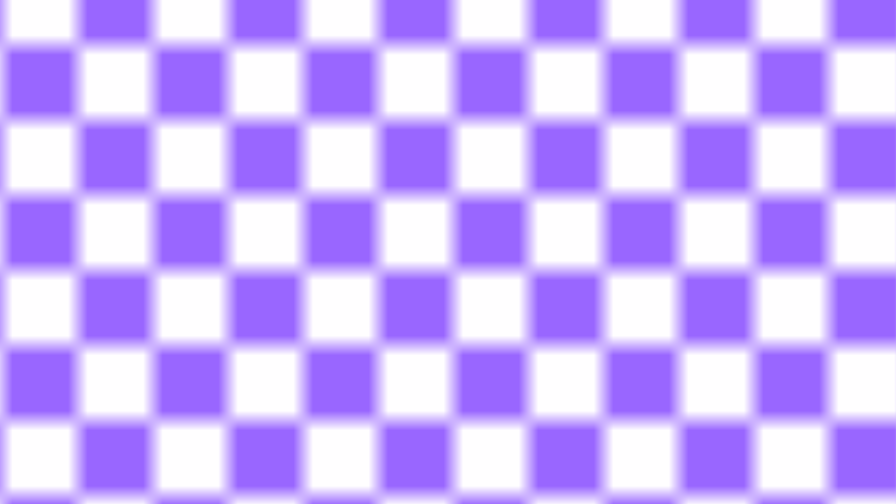
Write a WebGL 1 fragment shader that draws this pattern.

```glsl
precision highp float;
// Violet and white checkerboard with softly blurred cell borders.

uniform vec2 u_resolution;

#define CELL_SIZE 0.149               // cell side, in canvas heights
#define GRID_ORIGIN vec2(0.0056, 0.0164) // corner of the first full cell
#define BORDER_BLUR 0.26              // width of the blend, in cells
#define WHITE vec3(1.0, 0.995, 1.0)
#define VIOLET vec3(0.6, 0.4, 1.0)

// Square wave alternating +1 and -1 per cell, with linear ramps of the given width.
vec2 softSquareWave(vec2 cell, float rampWidth) {
  vec2 side = 1.0 - 2.0 * mod(floor(cell), 2.0);
  vec2 borderDistance = 0.5 - abs(fract(cell) - 0.5);
  return side * min(2.0 * borderDistance / rampWidth, 1.0);
}

void main() {
  vec2 position = gl_FragCoord.xy / u_resolution.y;
  vec2 cell = (position - GRID_ORIGIN) / CELL_SIZE;

  // Keep the ramp at least one and a half pixels wide on tiny canvases.
  float pixel = 1.0 / (u_resolution.y * CELL_SIZE);
  vec2 wave = softSquareWave(cell, max(BORDER_BLUR, 1.5 * pixel));

  // The product of the two waves gives the alternating cells.
  float whiteness = 0.5 + 0.5 * wave.x * wave.y;
  gl_FragColor = vec4(mix(VIOLET, WHITE, whiteness), 1.0);
}
```
